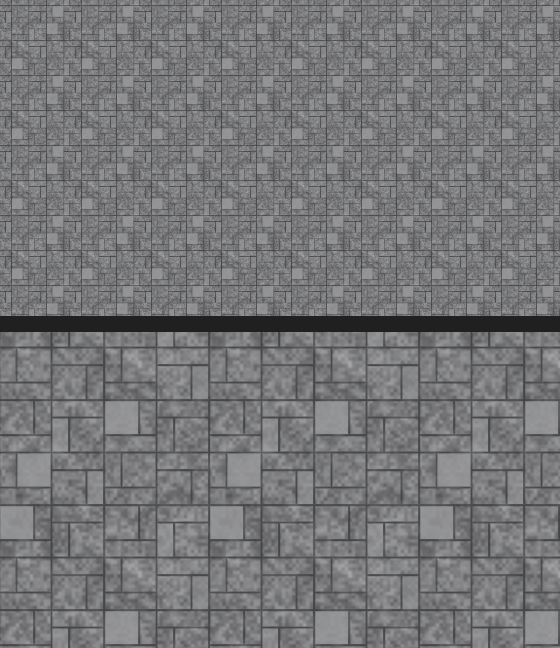
Top: the whole. Bottom: its middle third, enlarged.
Write a WebGL 2 fragment shader that draws this pattern.

```glsl
#version 300 es
precision highp float;

uniform vec2 u_resolution;
out vec4 fragColor;

const float UNITS_ACROSS = 96.0;  // canvas width in paving units
const float PERIOD = 12.0;        // units before the paving repeats
const float COLUMN = 3.0;         // width of one column of slabs
const vec3 STONE_TINT = vec3(0.995, 0.998, 1.015);
const vec3 JOINT = vec3(0.255, 0.258, 0.267);

float hash(vec2 p) {
  vec3 q = fract(vec3(p.xyx) * 0.1031);
  q += dot(q, q.yzx + 33.33);
  return fract((q.x + q.y) * q.z);
}

// Value noise that wraps with the paving period
float wrapNoise(vec2 p, float frequency, float seed) {
  vec2 g = p * frequency;
  vec2 cell = floor(g);
  vec2 f = fract(g);
  f = f * f * (3.0 - 2.0 * f);
  float span = PERIOD * frequency;
  vec2 a = mod(cell, span) + seed;
  vec2 b = mod(cell + 1.0, span) + seed;
  return mix(mix(hash(a), hash(vec2(b.x, a.y)), f.x),
             mix(hash(vec2(a.x, b.y)), hash(b), f.x), f.y);
}

// Slab covering p: corner in xy, size in zw.
// Each course holds a square beside an upright slab, then a flat slab.
vec4 findSlab(vec2 p, float startX) {
  float column = floor((p.x - startX) / COLUMN);
  float left = startX + column * COLUMN;
  float phase = mix(4.0, 2.0, mod(column, 2.0));
  float course = floor((p.y - phase) / 3.0);
  float top = phase + course * 3.0;
  if (p.y - top >= 2.0) return vec4(left, top + 2.0, COLUMN, 1.0);
  // Alternate courses swap the square and the upright
  float split = mix(2.0, 1.0, mod(course, 2.0));
  if (p.x - left < split) return vec4(left, top, split, 2.0);
  return vec4(left + split, top, COLUMN - split, 2.0);
}

// Smooth pale slabs stand out among the rough ones
float paleness(vec2 id, vec2 size) {
  float pale = 0.0;
  vec2 spots[7] = vec2[7](vec2(9.0, 1.0), vec2(8.0, 4.0), vec2(2.0, 10.0),
                          vec2(1.0, 2.0), vec2(5.0, 5.0), vec2(7.0, 8.0),
                          vec2(11.0, 11.0));
  for (int i = 0; i < 7; i++) {
    pale = max(pale, 1.0 - step(0.5, distance(id, spots[i])));
  }
  return pale * mix(1.0, 0.7, step(size.x, 1.5));
}

float stoneTone(vec2 p, vec2 id, vec2 size) {
  float pale = paleness(id, size);
  float base = mix(0.475 + 0.035 * hash(id + 5.0), 0.575, pale);
  float blotch = wrapNoise(p, 1.0, 17.0) - 0.5;
  float mottle = wrapNoise(p, 2.0, 71.0) - 0.5;
  float grain = wrapNoise(p, 5.0, 139.0) - 0.5;
  float wear = 0.08 * blotch + 0.11 * mottle + 0.16 * grain;
  return base + wear * mix(1.0, 0.22, pale);
}

float jointLine(float d, float width, float blur) {
  return 1.0 - smoothstep(width - blur, width + blur, d);
}

void main() {
  // Paving units, measured down from the top edge
  float pixel = UNITS_ACROSS / u_resolution.x;
  vec2 p = vec2(gl_FragCoord.x, u_resolution.y - gl_FragCoord.y) * pixel;

  vec4 slab = findSlab(p, 2.0);
  vec2 id = mod(slab.xy, PERIOD);
  vec2 start = p - slab.xy;
  vec2 end = slab.zw - start;

  vec3 color = STONE_TINT * stoneTone(p, id, slab.zw);

  // Worn joints: dark on the lower right, faint on the upper left
  float blur = max(0.6 * pixel, 0.04);
  float worn = smoothstep(0.2, 0.8, wrapNoise(p, 1.5, 211.0));
  float shade = jointLine(min(end.x, end.y), 0.11, blur);
  float gap = jointLine(min(start.x, start.y), 0.03, blur);
  float strength = mix(0.9, 0.65, worn);
  color = mix(color, JOINT, strength * max(shade, 0.5 * gap));

  fragColor = vec4(color, 1.0);
}
```
